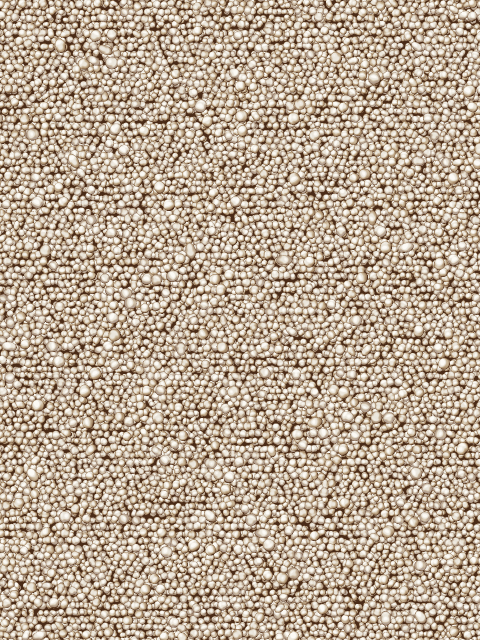
Give the GLSL for this texture, as a WebGL 1 fragment shader.

```glsl
precision highp float;
// A bed of tightly packed, polished metal granules in gold and silver tones.
// Three jittered grids of ellipsoids (filler, common, large) compete by height;
// the winner is shaded with a soft highlight, wavy reflections and dark contacts.

uniform vec2 u_resolution;

const float GRAINS_ACROSS = 67.0;
const vec3 SHADOW = vec3(0.29, 0.17, 0.09);
const vec3 BROWN = vec3(0.51, 0.38, 0.27);
const vec3 TAN = vec3(0.66, 0.55, 0.42);
const vec3 GOLD = vec3(0.79, 0.71, 0.59);
const vec3 SILVER = vec3(0.70, 0.63, 0.58);
const vec3 CREAM = vec3(0.92, 0.90, 0.86);
const vec3 GLINT = vec3(0.99, 0.98, 0.96);

struct Surface {
  float height;  // top of the winning grain
  float below;   // top of the runner-up
  float shade;   // tone offset of the layer
  vec2 bulge;    // 0 at the grain centre, length 1 at its rim
  vec4 seed;     // random values of the grain
};

vec4 hash4(vec2 p) {
  vec4 q = fract(p.xyxy * vec4(0.1031, 0.1030, 0.0973, 0.1099));
  q += dot(q, q.wzxy + 33.33);
  return fract((q.xxyz + q.yzzw) * q.zywx);
}

mat2 rotation(float angle) {
  float c = cos(angle), s = sin(angle);
  return mat2(c, s, -s, c);
}

// Adds one grid of grains; p and radii are in common-grain units.
void addLayer(inout Surface top, vec2 p, float cell, float density,
              vec2 radii, float lift, float shade, float salt) {
  vec2 g = p / cell + salt * 0.37;
  vec2 home = floor(g);
  for (int j = -1; j <= 1; j++) {
    for (int i = -1; i <= 1; i++) {
      vec2 id = home + vec2(float(i), float(j));
      vec4 place = hash4(id + salt * 17.0);
      vec4 form = hash4(id + salt * 17.0 + 211.0);
      if (form.w > density) continue;

      // Alternate rows are staggered for closer packing.
      float stagger = 0.5 * mod(id.y, 2.0) - 0.25;
      vec2 centre = id + 0.5 + (place.xy - 0.5) * vec2(0.46, 0.52);
      centre.x += stagger;
      float radius = mix(radii.x, radii.y, place.z * place.z);
      float stretch = 1.0 + 0.22 * form.x + 0.55 * smoothstep(0.78, 1.0, form.x);
      vec2 axes = radius * vec2(sqrt(stretch), inversesqrt(stretch));
      mat2 turn = rotation(6.2832 * place.w);
      vec2 local = ((g - centre) * cell * turn) / axes;
      float q2 = dot(local, local);
      if (q2 > 1.0) continue;

      float height = radius * radius * (1.0 - q2) + lift;
      if (height > top.height) {
        top.below = top.height;
        top.height = height;
        top.shade = shade;
        top.bulge = turn * local;
        top.seed = vec4(form.yz, place.wz);
      } else {
        top.below = max(top.below, height);
      }
    }
  }
}

vec3 metalRamp(float tone, float silver) {
  vec3 c = mix(SHADOW, BROWN, smoothstep(0.0, 0.14, tone));
  c = mix(c, TAN, smoothstep(0.12, 0.32, tone));
  c = mix(c, GOLD, smoothstep(0.36, 0.66, tone));
  float middle = smoothstep(0.15, 0.38, tone) * (1.0 - smoothstep(0.5, 0.75, tone));
  c = mix(c, SILVER, silver * middle);
  c = mix(c, CREAM, smoothstep(0.64, 0.88, tone));
  return mix(c, GLINT, smoothstep(0.95, 1.15, tone));
}

vec3 shadeGrain(Surface s) {
  vec2 n = s.bulge;
  float q2 = dot(n, n);
  vec2 light = vec2(-0.12, 0.22) + 0.3 * (s.seed.xy - 0.5);
  vec2 toLight = n - light;

  // Curved bands stand in for surroundings mirrored in the metal.
  vec2 bandDir = rotation(6.2832 * s.seed.z) * vec2(1.0, 0.0);
  float bands = sin(5.5 * dot(n, bandDir) + 3.0 * q2 + 20.0 * s.seed.x);
  float tone = 1.07 - 0.72 * dot(toLight, toLight) + 0.13 * bands;
  tone += 0.24 * (s.seed.y - 0.5) + s.shade;

  float rim = 1.0 - smoothstep(0.70, 1.0, q2);
  float contact = smoothstep(-0.02, 0.11, s.height - s.below);
  tone *= mix(0.25, 1.0, rim) * mix(0.25, 1.0, contact);
  return metalRamp(tone, smoothstep(0.35, 0.75, s.seed.x));
}

vec3 granules(vec2 p) {
  Surface s = Surface(-9.0, -9.0, 0.0, vec2(0.0), vec4(0.0));
  addLayer(s, p, 0.92, 1.0, vec2(0.40, 0.56), -0.5, -0.10, 1.0);
  addLayer(s, p, 1.0, 1.0, vec2(0.42, 0.66), 0.0, 0.0, 2.0);
  addLayer(s, p, 2.0, 0.24, vec2(0.62, 0.90), 0.3, 0.06, 3.0);
  return s.height < -8.0 ? SHADOW : shadeGrain(s);
}

void main() {
  // Four samples per pixel smooth the grain edges.
  vec3 sum = vec3(0.0);
  for (int k = 0; k < 4; k++) {
    vec2 corner = vec2(mod(float(k), 2.0), floor(float(k) / 2.0)) - 0.5;
    vec2 p = (gl_FragCoord.xy + 0.5 * corner) / u_resolution.x;
    sum += granules(p * GRAINS_ACROSS);
  }
  gl_FragColor = vec4(sum / 4.0, 1.0);
}
```
